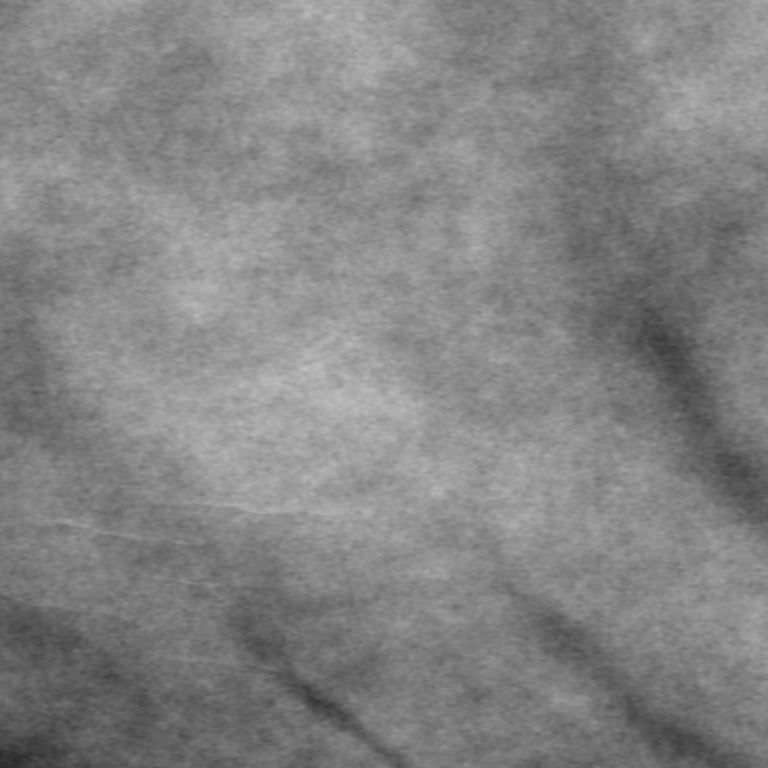
A WebGL 1 fragment shader for this texture:

```glsl
precision highp float;

uniform vec2 u_resolution;

// Tone
const float BASE_GRAY = 0.562;
const float TOP_LEFT_GLOW = 0.035;
const float LOWER_FALL = 0.055;

// Dark curved streaks
const float STREAK_BEND = 0.8;
const float STREAK_START = -0.05;
const float STREAK_SPACING = 0.42;
const float STREAK_WIDTH = 0.032;
const float STREAK_DEPTH = 0.09;

// Broad shadows
const vec2 CORNER_CENTER = vec2(0.06, 0.08);
const vec2 LEFT_CENTER = vec2(0.0, 0.47);
const vec2 VEIL_CENTER = vec2(0.87, 0.67);
const float CORNER_DEPTH = 0.19;
const float LEFT_DEPTH = 0.11;
const float VEIL_DEPTH = 0.11;

// Thin bright wisps
const float WISP_ROWS = 19.0;
const float WISP_SLOPE = 0.13;
const float WISP_GAIN = 0.13;

// Mottling and grain
const int OCTAVES = 6;
const float MOTTLE_GAIN = 0.05;
const float MOTTLE_DECAY = 0.85;
const float FIBER_GAIN = 0.055;
const float GRAIN_GAIN = 0.03;

vec3 hash3(vec2 cell) {
  vec3 q = fract(cell.xyx * vec3(0.1031, 0.1030, 0.0973));
  q += dot(q, q.yxz + 33.33);
  return fract((q.xxy + q.yzz) * q.zyx);
}

// Cellular noise: soft light and dark spots around jittered cell points
float spotNoise(vec2 p) {
  vec2 cell = floor(p);
  float sum = 0.0;
  for (int j = -1; j <= 1; j++) {
    for (int i = -1; i <= 1; i++) {
      vec2 c = cell + vec2(float(i), float(j));
      vec3 h = hash3(c + 71.0);
      vec2 d = p - c - h.xy;
      float k = max(1.0 - dot(d, d), 0.0);
      sum += k * k * (2.0 * h.z - 1.0);
    }
  }
  return sum;
}

float mottle(vec2 p) {
  float sum = 0.0;
  float gain = MOTTLE_GAIN;
  float scale = 4.0;
  for (int i = 0; i < OCTAVES; i++) {
    sum += gain * spotNoise(p * vec2(0.75, 1.0) * scale + 13.7 * float(i));
    gain *= MOTTLE_DECAY;
    scale *= 2.13;
  }
  return sum;
}

float shadow(vec2 p, vec2 center, vec2 radius) {
  vec2 d = (p - center) / radius;
  return exp(-dot(d, d));
}

// Parallel dark bands, each fading out above its own height
float streaks(float across, float y) {
  float dark = 0.0;
  for (int i = 0; i < 3; i++) {
    float k = float(i);
    float d = (across - STREAK_START - STREAK_SPACING * k) / (STREAK_WIDTH * (1.0 + 0.6 * k));
    float top = 0.24 + 0.23 * k;
    float fade = 1.0 - 0.85 * smoothstep(top - 0.18, top, y);
    float depth = STREAK_DEPTH * (1.0 + 1.2 * abs(k - 1.0));
    dark += depth * fade * exp(-d * d);
  }
  return dark;
}

// Crests with a sharp lower edge and a soft fade upward
float wisps(vec2 p) {
  float warp = 0.014 * spotNoise(p * 8.0) + 0.004 * spotNoise(p * vec2(30.0, 20.0));
  float v = (p.y + WISP_SLOPE * p.x + warp) * WISP_ROWS;
  float row = floor(v);
  float h = fract(v) - 0.4 * hash3(vec2(row, 5.0)).x;
  float crest = smoothstep(0.0, 0.1, h) * exp(-7.0 * max(h, 0.0));
  float presence = smoothstep(-0.05, 0.6, spotNoise(vec2(p.x * 5.0, row * 7.31)));
  float region = smoothstep(0.06, 0.16, p.y) * (1.0 - smoothstep(0.36, 0.44, p.y));
  return crest * presence * region * (1.0 - smoothstep(0.3, 0.6, p.x));
}

void main() {
  vec2 p = gl_FragCoord.xy / u_resolution;
  vec2 drift = 0.022 * vec2(spotNoise(p * 6.0 + 31.0), spotNoise(p * 6.0 + 57.0));
  vec2 w = p + drift + 0.3 * drift.yx;
  float drop = max(0.85 - w.y, 0.0);
  float across = w.x - STREAK_BEND * drop * drop;

  float gray = BASE_GRAY;
  gray += TOP_LEFT_GLOW * shadow(p, vec2(0.1, 0.85), vec2(0.4));
  gray -= LOWER_FALL * (1.0 - smoothstep(0.1, 0.5, p.y));
  gray -= streaks(across, w.y);
  gray -= CORNER_DEPTH * shadow(w, CORNER_CENTER, vec2(0.26, 0.2));
  gray -= LEFT_DEPTH * shadow(w, LEFT_CENTER, vec2(0.12, 0.08));
  gray -= VEIL_DEPTH * shadow(w, VEIL_CENTER, vec2(0.2, 0.24));
  gray += FIBER_GAIN * spotNoise(vec2(across * 9.0, w.y * 3.5) + 19.0);
  gray += mottle(p);
  gray += WISP_GAIN * wisps(p);
  gray += GRAIN_GAIN * spotNoise(p * vec2(130.0, 250.0));

  gl_FragColor = vec4(vec3(clamp(gray, 0.0, 1.0)), 1.0);
}
```
